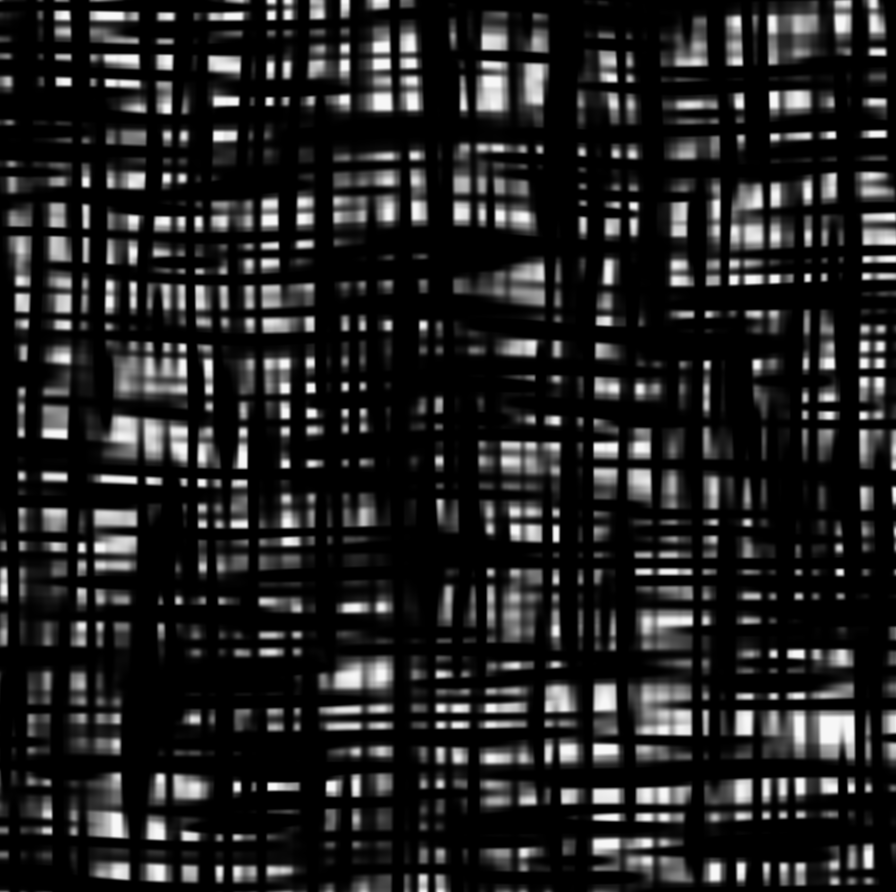
Write a WebGL 1 fragment shader that draws this pattern.

```glsl
precision highp float;
// Loose woven mesh: soft white gaps where vertical and horizontal streaks cross on black.

uniform vec2 u_resolution;

#define STRANDS 106.0     // strand cells across the canvas
#define SLOW_CHANGE 4.5   // fewest changes along a strand
#define FAST_CHANGE 12.0  // most changes along a strand
#define WARP 0.011        // sideways drift of the strands
#define WARP_SCALE 4.0    // drift cells across the canvas
#define DARK_LEVEL 0.32   // streak value that turns black
#define LIGHT_LEVEL 0.85  // streak value that turns white
#define PEAK 0.97         // brightest grey

float hash(vec2 p) {
  vec3 q = fract(p.xyx * vec3(0.1031, 0.1030, 0.0973));
  q += dot(q, q.yzx + 33.33);
  return fract((q.x + q.y) * q.z);
}

float fade(float t) {
  return t * t * (3.0 - 2.0 * t);
}

// Smooth two-dimensional value noise
float valueNoise(vec2 p) {
  vec2 cell = floor(p);
  vec2 f = fract(p);
  float low = mix(hash(cell), hash(cell + vec2(1.0, 0.0)), fade(f.x));
  float high = mix(hash(cell + vec2(0.0, 1.0)), hash(cell + 1.0), fade(f.x));
  return mix(low, high, fade(f.y));
}

// Brightness along one strand, with its own pace and starting point
float strand(float index, float along, float seed) {
  float pace = mix(SLOW_CHANGE, FAST_CHANGE, pow(hash(vec2(index, seed + 3.0)), 2.0));
  float t = along * pace + 40.0 * hash(vec2(index, seed + 7.0));
  float cell = floor(t);
  vec2 id = vec2(index + seed, cell + 61.0);
  return mix(hash(id), hash(id + vec2(0.0, 1.0)), fade(fract(t)));
}

// Streaks running along p.y, blended smoothly across p.x
float streaks(vec2 p, float seed) {
  float drift = valueNoise(p * WARP_SCALE + seed) - 0.5;
  float t = (p.x + WARP * drift) * STRANDS + 20.0;
  float index = floor(t);
  float value = mix(strand(index, p.y, seed), strand(index + 1.0, p.y, seed), fade(fract(t)));
  return smoothstep(DARK_LEVEL, LIGHT_LEVEL, value);
}

void main() {
  vec2 uv = gl_FragCoord.xy / u_resolution.y;
  float weave = streaks(uv, 17.0) * streaks(uv.yx, 241.0);
  gl_FragColor = vec4(vec3(PEAK * weave), 1.0);
}
```
